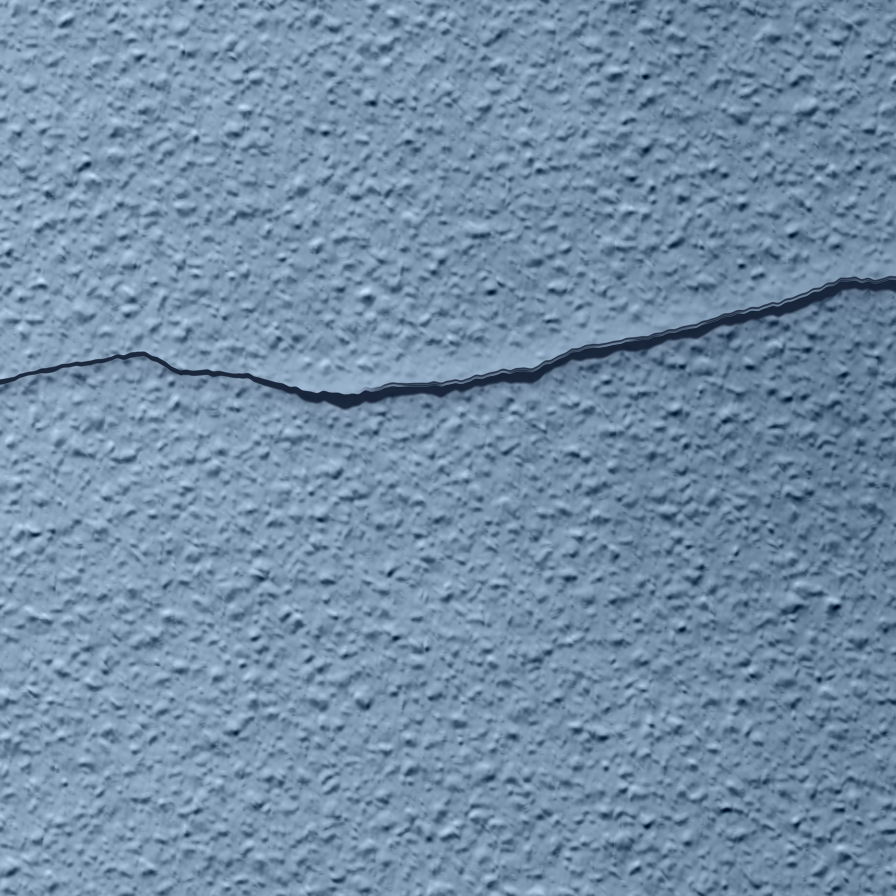
Write a WebGL 2 fragment shader that draws this texture.

```glsl
#version 300 es
precision highp float;

uniform vec2 u_resolution;
out vec4 fragColor;

const vec3 PAINT = vec3(0.483, 0.581, 0.681);
const vec3 DEEP_SHADOW = vec3(0.08, 0.13, 0.21);
const vec3 LIP_LIGHT = vec3(0.50, 0.60, 0.70);
const vec2 TO_LIGHT = vec2(-0.3, 0.954);
const float RELIEF_STEP = 0.0056;
const float RELIEF_GAIN = 0.25;
const float SHADOW_BOOST = 1.5;
const float COARSE_CELLS = 38.0;
const float FINE_CELLS = 66.0;
const float GRAIN_FREQ = 58.0;

// Bends of the crack, left to right
const int BENDS = 20;
const vec2 CRACK[BENDS] = vec2[BENDS](
  vec2(0.0, 0.577), vec2(0.052, 0.587), vec2(0.098, 0.597), vec2(0.154, 0.607),
  vec2(0.176, 0.599), vec2(0.202, 0.586), vec2(0.267, 0.584), vec2(0.312, 0.571),
  vec2(0.352, 0.561), vec2(0.390, 0.559), vec2(0.436, 0.567), vec2(0.501, 0.570),
  vec2(0.560, 0.583), vec2(0.594, 0.583), vec2(0.638, 0.606), vec2(0.723, 0.622),
  vec2(0.794, 0.641), vec2(0.872, 0.660), vec2(0.938, 0.683), vec2(1.0, 0.687));

// Integer hash, three values from 0 to 1
vec3 hash(vec2 cell) {
  uvec3 v = uvec3(ivec3(cell, cell.x + 57.0 * cell.y)) * 1664525u + 1013904223u;
  v.x += v.y * v.z; v.y += v.z * v.x; v.z += v.x * v.y;
  v ^= v >> 16u;
  v.x += v.y * v.z; v.y += v.z * v.x; v.z += v.x * v.y;
  return vec3(v >> 8u) / 16777216.0;
}

float noise(vec2 p) {
  vec2 i = floor(p), f = fract(p);
  f = f * f * (3.0 - 2.0 * f);
  return mix(mix(hash(i).x, hash(i + vec2(1, 0)).x, f.x),
             mix(hash(i + vec2(0, 1)).x, hash(i + vec2(1, 1)).x, f.x), f.y);
}

// Rounded lumps on a jittered grid
float lumps(vec2 p, float cells) {
  vec2 q = p * cells, base = floor(q);
  float height = 0.0;
  for (int y = -1; y <= 1; y++) {
    for (int x = -1; x <= 1; x++) {
      vec2 cell = base + vec2(x, y);
      vec3 rnd = hash(cell + cells);
      vec2 offset = (q - cell - rnd.xy) * vec2(0.82, 1.0);
      float radius = mix(0.16, 0.46, rnd.z);
      float dome = 1.0 - smoothstep(0.0, 1.0, length(offset) / radius);
      height = max(height, dome * mix(0.4, 1.1, rnd.z));
    }
  }
  return height;
}

float plasterHeight(vec2 p) {
  vec2 warped = p + 0.007 * (vec2(noise(p * 75.0), noise(p * 75.0 + 31.0)) - 0.5);
  float height = lumps(warped, COARSE_CELLS) + 0.55 * lumps(warped, FINE_CELLS);
  float freq = GRAIN_FREQ, amp = 0.75;
  for (int i = 0; i < 3; i++) {
    height += amp * noise(p * freq + float(i) * 17.0);
    freq *= 2.0;
    amp *= 0.55;
  }
  return height;
}

float crackLine(float x) {
  float y = CRACK[0].y;
  for (int i = 1; i < BENDS; i++) {
    float t = clamp((x - CRACK[i - 1].x) / (CRACK[i].x - CRACK[i - 1].x), 0.0, 1.0);
    y += t * (CRACK[i].y - CRACK[i - 1].y);
  }
  return y + 0.0035 * (noise(vec2(x * 42.0, 3.0)) - 0.5)
           + 0.003 * (noise(vec2(x * 130.0, 9.0)) - 0.5);
}

// Soft-edged stripe between two heights
float stripe(float d, float low, float high, float soft) {
  return smoothstep(low - soft, low + soft, d) * (1.0 - smoothstep(high - soft, high + soft, d));
}

void main() {
  vec2 p = gl_FragCoord.xy / u_resolution;
  float blur = max(0.0009, 0.7 / u_resolution.y);
  float d = p.y - crackLine(p.x);

  // Smooth raised plaster just above the open part of the crack
  float opened = smoothstep(0.27, 0.36, p.x);
  float bulge = step(0.0, d) * exp(-pow(d / 0.032, 2.0)) * mix(0.25, 1.0, opened);

  // Relief lit from above
  float slope = plasterHeight(p) - plasterHeight(p + TO_LIGHT * RELIEF_STEP);
  float relief = slope * RELIEF_GAIN * (1.0 - 0.75 * bulge);
  relief *= relief < 0.0 ? SHADOW_BOOST : 0.75;

  // Broad light falling off to the right
  float ambient = 0.05 - 0.095 * p.x + 0.025 * (noise(p * 4.0) - 0.5);
  ambient += 0.04 * (noise(p * 17.0 + 5.0) - 0.5);
  vec2 toShade = p - vec2(0.9, 0.5);
  ambient -= 0.04 * exp(-dot(toShade, toShade) * 16.0);
  ambient -= 0.035 * smoothstep(0.9, 1.0, p.y) * smoothstep(0.6, 1.0, p.x);
  vec3 color = PAINT + relief + ambient + 0.085 * bulge;

  // Crack gap, widest at its lowest bend, with a cast shadow
  float ragged = noise(vec2(p.x * 55.0, 21.0));
  float width = mix(0.0042, 0.0098, opened) * mix(0.7, 1.3, ragged);
  width += 0.004 * exp(-pow((p.x - 0.388) / 0.02, 2.0));
  float softness = mix(blur, 0.0022, opened);
  float penumbra = step(d, 0.0) * exp(d / 0.012) * mix(0.3, 0.5, opened);
  color = mix(color, DEEP_SHADOW, penumbra);
  float gap = smoothstep(-width - softness, -width + softness, d)
            * (1.0 - smoothstep(0.0008 - blur, 0.0008 + blur, d));
  color = mix(color, DEEP_SHADOW, 0.94 * gap);

  // Peeled lip between the gap and a dark hairline
  float peeled = smoothstep(0.39, 0.44, p.x);
  float glint = smoothstep(0.25, 0.8, noise(vec2(p.x * 50.0, 40.0)));
  vec3 lipColor = mix(DEEP_SHADOW, LIP_LIGHT, mix(0.15, 0.8, glint));
  color = mix(color, lipColor, peeled * stripe(d, 0.0006, 0.0026, blur));
  color = mix(color, DEEP_SHADOW, 0.85 * peeled * stripe(d, 0.0026, 0.0048, blur));

  fragColor = vec4(clamp(color, 0.0, 1.0), 1.0);
}
```
